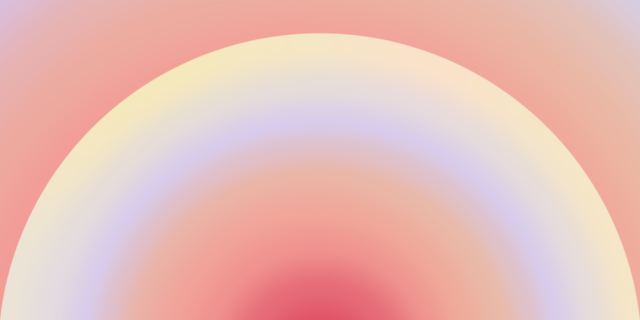
Reproduce this background procedurally as a WebGL 2 fragment shader.

```glsl
#version 300 es
precision highp float;
// A soft pastel sunrise: a large disc with concentric bands from red through
// peach and lavender to cream, over a salmon halo that fades to lavender.
// Both are radial colour ramps around one centre, warmed from left to right.

uniform vec2 u_resolution;
out vec4 fragColor;

const vec2 GLOW_CENTRE = vec2(0.0, -0.13);
const vec2 DISC_CENTRE = vec2(0.0, -0.11);
const float DISC_RADIUS = 1.006;

// Each stop holds a colour and the radius at which it is reached.
const vec4 DISC_STOPS[9] = vec4[9](
  vec4(0.87, 0.29, 0.38, 0.09),
  vec4(0.90, 0.42, 0.47, 0.23),
  vec4(0.94, 0.58, 0.56, 0.36),
  vec4(0.94, 0.655, 0.60, 0.47),
  vec4(0.915, 0.715, 0.66, 0.59),
  vec4(0.875, 0.755, 0.79, 0.67),
  vec4(0.848, 0.80, 0.92, 0.75),
  vec4(0.90, 0.86, 0.86, 0.85),
  vec4(0.96, 0.90, 0.78, 0.98));

const vec4 HALO_STOPS[4] = vec4[4](
  vec4(0.945, 0.64, 0.60, 1.02),
  vec4(0.925, 0.69, 0.63, 1.17),
  vec4(0.90, 0.725, 0.70, 1.32),
  vec4(0.85, 0.775, 0.87, 1.50));

// Blend weight between two radii, halfway between linear and smooth.
float softStep(float a, float b, float r) {
  float t = clamp((r - a) / (b - a), 0.0, 1.0);
  return mix(t, smoothstep(0.0, 1.0, t), 0.5);
}

vec3 discRamp(float r) {
  vec3 colour = DISC_STOPS[0].rgb;
  for (int i = 1; i < 9; i++) {
    float t = softStep(DISC_STOPS[i - 1].a, DISC_STOPS[i].a, r);
    colour = mix(colour, DISC_STOPS[i].rgb, t);
  }
  return colour;
}

vec3 haloRamp(float r) {
  vec3 colour = HALO_STOPS[0].rgb;
  for (int i = 1; i < 4; i++) {
    float t = softStep(HALO_STOPS[i - 1].a, HALO_STOPS[i].a, r);
    colour = mix(colour, HALO_STOPS[i].rgb, t);
  }
  return colour;
}

// Round glow that fades smoothly to nothing at the given radius.
float glow(vec2 p, vec2 centre, float radius) {
  return 1.0 - smoothstep(0.0, radius, length(p - centre));
}

void main() {
  // Height runs from 0 to 1, with x = 0 in the middle of the canvas.
  vec2 p = (gl_FragCoord.xy - vec2(0.5 * u_resolution.x, 0.0)) / u_resolution.y;
  float r = length(p - GLOW_CENTRE);
  float side = clamp(p.x, -1.0, 1.0);

  // Halo: pink on the left, peach on the right.
  vec3 halo = haloRamp(r) + side * vec3(-0.005, 0.03, 0.01);

  // Disc: peach bands on the right, with tints along the cream rim.
  vec3 disc = discRamp(r);
  float peachBand = smoothstep(0.25, 0.45, r) * (1.0 - smoothstep(0.5, 0.75, r));
  disc += side * peachBand * vec3(-0.01, 0.04, 0.01);
  float rim = smoothstep(0.75, 1.0, r);
  disc += rim * glow(p, vec2(-0.5, 0.75), 0.7) * vec3(0.0, 0.01, -0.04);
  disc += rim * glow(p, vec2(0.35, 0.78), 0.4) * vec3(0.02, -0.015, 0.01);
  disc += rim * glow(p, vec2(-1.0, 0.1), 0.6) * vec3(-0.04, -0.01, 0.06);

  // Crisp, antialiased disc edge.
  float edge = length(p - DISC_CENTRE) - DISC_RADIUS;
  float pixel = 1.0 / u_resolution.y;
  vec3 colour = mix(disc, halo, smoothstep(-pixel, pixel, edge));
  fragColor = vec4(colour, 1.0);
}
```
